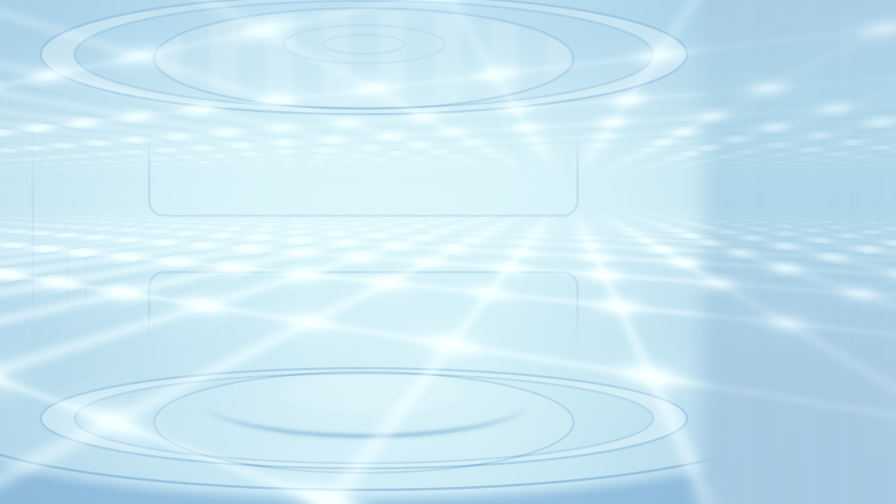
This background is drawn by a WebGL 2 fragment shader. Its source:

```glsl
#version 300 es
precision highp float;
// Pale blue hall of light: glowing perspective grids, ringed discs and a frosted side panel.
uniform vec2 u_resolution;
out vec4 outColor;

const float HORIZON = 0.618;
const float COLUMN_VANISH = 1.123; // x where the columns meet
const float ROW_VANISH = -1.007;   // x where the rows meet
const vec3 EDGE_BLUE = vec3(0.67, 0.82, 0.905);
const vec3 HALL_BLUE = vec3(0.795, 0.92, 0.962);
const vec3 HORIZON_GLOW = vec3(0.87, 0.97, 0.985);
const vec3 PANEL_BLUE = vec3(0.655, 0.79, 0.89);
const vec3 PANEL_GLOW = vec3(0.69, 0.845, 0.915);
const vec3 INK_BLUE = vec3(0.46, 0.66, 0.83);
const vec3 LIGHT = vec3(0.96, 1.0, 1.0);

float hash(vec2 p) {
  return fract(sin(dot(p, vec2(41.3, 289.1))) * 4375.5);
}

float bell(float x, float width) {
  return exp(-x * x / (width * width));
}

// Approximate signed distance to an ellipse.
float ellipse(vec2 p, vec2 center, vec2 radius) {
  vec2 q = p - center;
  float k = length(q / radius);
  return k * (k - 1.0) / max(length(q / (radius * radius)), 0.001);
}

float roundBox(vec2 p, vec2 center, vec2 halfSize, float corner) {
  vec2 q = abs(p - center) - halfSize + corner;
  return length(max(q, 0.0)) + min(max(q.x, q.y), 0.0) - corner;
}

float stroke(float d, float width, float aa) {
  return 1.0 - smoothstep(width, width + aa, abs(d));
}

float fill(float d, float softness) {
  return 1.0 - smoothstep(-softness, softness, d);
}

// Perspective grid; x is the line glow, y the flares on the crossings.
vec2 lightGrid(vec2 p, vec2 spacing, vec2 offset) {
  float side = sign(p.y - HORIZON);
  float depth = max(abs(p.y - HORIZON), 0.004);
  vec2 plane = vec2(p.x - COLUMN_VANISH, p.x - ROW_VANISH) / depth;
  vec2 cell = round((plane - offset) / spacing);
  vec2 knot = cell * spacing + offset;
  vec2 gap = plane - knot;

  float columnGap = gap.x * depth / sqrt(1.0 + plane.x * plane.x);
  float rowGap = gap.y * depth / max(plane.y, 0.5);
  float width = 0.004 + 0.028 * depth;
  float lines = 0.8 * bell(columnGap, width) + 0.65 * bell(rowGap, width * 0.6);

  // Place the flare at the projected knot, stretched along its row.
  float knotDepth = (COLUMN_VANISH - ROW_VANISH) / max(knot.y - knot.x, 0.1);
  vec2 q = p - vec2(COLUMN_VANISH + knot.x * knotDepth, HORIZON + side * knotDepth);
  vec2 along = normalize(vec2(knot.y, side));
  vec2 local = vec2(dot(q, along), dot(q, vec2(-along.y, along.x)));
  float size = 0.012 + 0.11 * min(knotDepth, 0.45);
  float core = exp(-dot(local / vec2(1.0, 0.35), local / vec2(1.0, 0.35)) / (size * size));
  float halo = exp(-length(local * vec2(1.0, 1.8)) / (size * 0.9));
  float power = 0.75 + 0.4 * hash(cell + side * 7.0);
  float fade = smoothstep(0.025, 0.16, depth);
  return vec2(lines, (core + 0.45 * halo) * power) * fade;
}

// Hall gradient with a bright horizon, darker corners and a pool of floor light.
vec3 backdrop(vec2 p, float panel) {
  float center = bell(p.x - 0.75, 0.68);
  float glow = bell(p.y - 0.61, 0.17);
  vec3 hall = mix(EDGE_BLUE, HALL_BLUE, center);
  hall = mix(hall, HORIZON_GLOW, glow * (0.25 + 0.65 * center));
  hall = mix(hall, HORIZON_GLOW, 0.5 * bell(length((p - vec2(0.86, 0.32)) * vec2(0.7, 1.0)), 0.27));
  hall -= vec3(0.05, 0.035, 0.015) * smoothstep(0.75, 1.0, p.y);
  vec3 side = mix(PANEL_BLUE, PANEL_GLOW, bell(p.y - 0.68, 0.3));
  side += 0.006 * (hash(vec2(floor(p.x * 48.0), 3.0)) - 0.5);
  return mix(hall, side, panel);
}

// Ringed disc; x is the pale band, y the thin ink outlines.
vec2 disc(vec2 p, vec2 center, float tilt, float aa) {
  float outer = ellipse(p, center, vec2(0.641, 0.641 * tilt));
  float inner = ellipse(p, center, vec2(0.574, 0.574 * tilt));
  float well = ellipse(p, center - vec2(0.0, 0.008), vec2(0.416, 0.1));
  float band = fill(outer, aa) * (1.0 - fill(inner, aa));
  float arcs = 0.35 + 0.65 * smoothstep(0.2, 0.5, abs(p.x - center.x));
  float ink = stroke(outer, 0.0008, aa) + 0.7 * stroke(inner, 0.0006, aa);
  return vec2(band * arcs + 0.35 * fill(well, aa), ink + 0.75 * stroke(well, 0.0006, aa));
}

void main() {
  vec2 p = gl_FragCoord.xy / u_resolution.y;
  float aa = 1.5 / u_resolution.y;
  float panel = smoothstep(1.355, 1.435, p.x);
  float hallMask = 1.0 - panel;
  vec3 color = backdrop(p, panel);

  // Rim of the floor platform and its shaded underside.
  float rim = ellipse(p, vec2(0.722, 0.167), vec2(0.833, 0.139));
  float below = smoothstep(0.0, 0.035, rim) * (1.0 - smoothstep(0.1, 0.17, p.y));
  color = mix(color, INK_BLUE, hallMask * 0.6 * below);
  color = mix(color, INK_BLUE, hallMask * 0.55 * stroke(rim, 0.001, aa) * step(p.y, 0.2));

  // Ceiling and floor discs.
  vec2 rings = disc(p, vec2(0.722, 0.892), 0.185, aa) + disc(p, vec2(0.722, 0.17), 0.155, aa);
  float dais = ellipse(p, vec2(0.727, 0.214), vec2(0.335, 0.079));
  float lip = bell(dais, 0.006) * smoothstep(0.2, 0.13, p.y);
  float hub = fill(ellipse(p, vec2(0.74, 0.22), vec2(0.18, 0.043)), aa * 3.0);
  float stripes = smoothstep(0.35, 0.65, abs(fract(p.x * 9.0) - 0.5) * 2.0);
  float vault = fill(ellipse(p, vec2(0.722, 0.884), vec2(0.41, 0.095)), aa);
  for (int i = 1; i <= 2; i++) {
    vec2 radius = vec2(0.08, 0.019) * float(i);
    rings.y += 0.3 * stroke(ellipse(p, vec2(0.722, 0.912), radius), 0.0006, aa);
  }
  color = mix(color, LIGHT, hallMask * (0.3 * rings.x + 0.16 * hub + 0.13 * vault * stripes));
  color = mix(color, INK_BLUE, hallMask * clamp(0.4 * rings.y + 0.5 * lip, 0.0, 0.7));

  // Faint wall frames, fading away from the middle.
  float frames = stroke(roundBox(p, vec2(0.721, 0.77), vec2(0.425, 0.198), 0.03), 0.0007, aa);
  frames += stroke(roundBox(p, vec2(0.721, 0.26), vec2(0.425, 0.2), 0.03), 0.0007, aa);
  frames *= smoothstep(0.3, 0.42, p.y) * smoothstep(0.75, 0.65, p.y);
  frames += 0.6 * stroke(p.x - 0.065, 0.0008, aa) * bell(p.y - 0.54, 0.17);
  frames += 0.4 * stroke(roundBox(p, vec2(0.152, 0.447), vec2(0.018, 0.055), 0.004), 0.0006, aa);
  color = mix(color, INK_BLUE, 0.25 * frames);

  // Grid light on floor and ceiling, dimmed behind the panel.
  float isFloor = step(p.y, HORIZON);
  vec2 spacing = mix(vec2(1.27, 3.75), vec2(1.22, 3.6), isFloor);
  vec2 offset = mix(vec2(-0.6, 4.75), vec2(-0.757, 2.7), isFloor);
  vec2 grid = lightGrid(p, spacing, offset);
  float dim = 1.0 - 0.7 * panel;
  float lightSum = grid.x * mix(0.2, 0.46, isFloor) * dim + grid.y * mix(0.65, 0.85, isFloor) * (1.0 - 0.5 * panel);
  color = mix(color, LIGHT + 0.04, 1.0 - exp(-1.3 * lightSum));
  outColor = vec4(clamp(color, 0.0, 1.0), 1.0);
}
```
